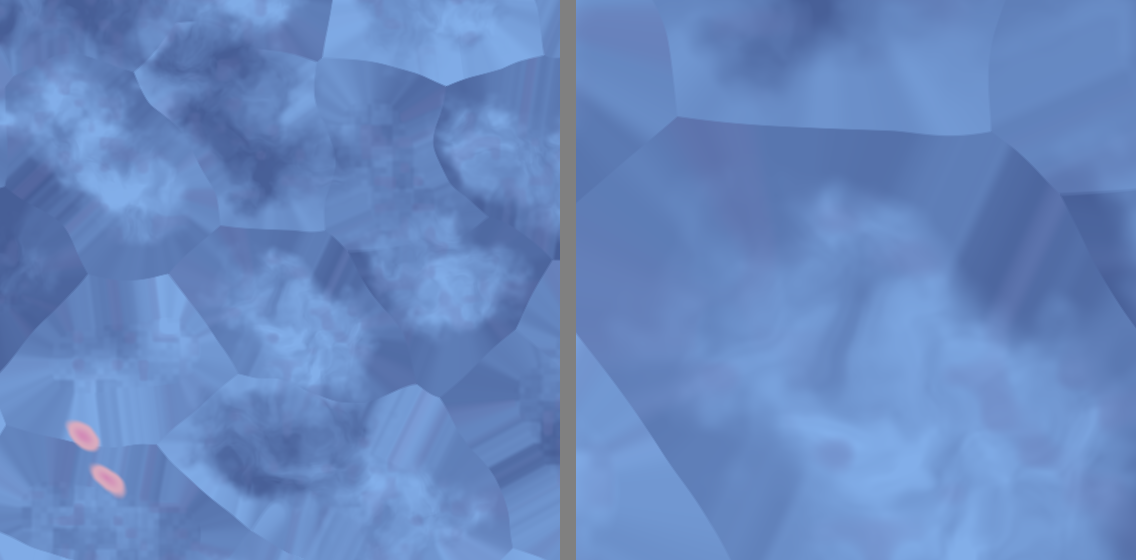
Left, the full canvas; right, a detail of the centre.
Give the GLSL for this background, as a WebGL 1 fragment shader.

```glsl
precision highp float;
// Blue faceted backdrop: fans of rays meeting at sharp seams, with soft mottled clouds and two pink patches.

uniform vec2 u_resolution;

const vec3 DEEP = vec3(0.27, 0.36, 0.58);
const vec3 LIGHT = vec3(0.50, 0.67, 0.90);
const vec3 MAUVE = vec3(0.42, 0.46, 0.69);
const vec3 PINK = vec3(0.87, 0.67, 0.74);
const vec3 PINK_CORE = vec3(0.84, 0.54, 0.71);
const float GRID = 3.3;           // cloud sites across the canvas
const float SPINE_ANGLE = -0.6;   // main direction of the clouds
const float SPINE_SPREAD = 1.5;
const float RAY_START = 0.2;      // distance from a spine where rays begin
const float SEAM_WAVE = 0.14;
const float CLOUD_RADIUS = 0.36;
const float CLOUD_SHARE = 0.72;
const vec2 PATCH_POS = vec2(0.147, 0.222);
const vec2 PATCH_STEP = vec2(0.043, -0.075);
const float PATCH_SIZE = 0.029;

float hash(vec2 p) {
  vec3 q = fract(vec3(p.xyx) * 0.1031);
  q += dot(q, q.yzx + 33.33);
  return fract((q.x + q.y) * q.z);
}

// Value noise; a smaller softness gives flatter facets with crisper borders.
float noise(vec2 p, float softness) {
  vec2 i = floor(p);
  vec2 f = smoothstep(0.5 - softness, 0.5 + softness, p - i);
  float low = mix(hash(i), hash(i + vec2(1.0, 0.0)), f.x);
  float high = mix(hash(i + vec2(0.0, 1.0)), hash(i + 1.0), f.x);
  return mix(low, high, f.y);
}

float fbm(vec2 p) {
  float sum = 0.0;
  float weight = 0.53;
  for (int i = 0; i < 4; i++) {
    sum += weight * noise(p, 0.5);
    p = mat2(1.6, 1.2, -1.2, 1.6) * p + 7.3;
    weight *= 0.5;
  }
  return sum;
}

// Evenly spread value per site.
float spread(vec2 id, vec2 steps) {
  return fract(dot(id, steps) + 0.35);
}

// Closest point to p on the slanted spine of a site.
vec2 nearestOnSpine(vec2 id, vec2 p) {
  vec2 jitter = vec2(hash(id + 11.0), hash(id + 47.0)) - 0.5;
  vec2 centre = id + 0.5 + 0.6 * jitter;
  float angle = SPINE_ANGLE + SPINE_SPREAD * (hash(id + 83.0) - 0.5);
  vec2 dir = vec2(cos(angle), sin(angle));
  float halfLength = mix(0.12, 0.4, hash(id + 29.0));
  return centre + dir * clamp(dot(p - centre, dir), -halfLength, halfLength);
}

// Foot of the ray that runs through p.
vec2 rayFoot(vec2 spine, vec2 p) {
  vec2 off = p - spine;
  return spine + off * min(1.0, RAY_START / max(length(off), 0.001));
}

vec3 rayColour(vec2 id, vec2 foot) {
  vec2 s = foot + id * 17.0 + 60.0;
  float tone = 0.26 + 0.62 * spread(id, vec2(0.618, 0.414));
  tone += 0.70 * (noise(s * 3.0, 0.5) - 0.5);
  tone += 0.28 * (noise(s * 8.0, 0.12) - 0.5);
  tone += 0.13 * (noise(s * 27.0, 0.4) - 0.5);
  vec3 colour = mix(DEEP, LIGHT, clamp(tone, 0.04, 1.0));
  return mix(colour, MAUVE, 0.35 * smoothstep(0.6, 0.95, noise(s * 13.0, 0.4)));
}

void main() {
  float size = min(u_resolution.x, u_resolution.y);
  vec2 uv = gl_FragCoord.xy / size;
  vec2 p = uv * GRID;
  vec2 home = floor(p);
  vec2 swirl = vec2(fbm(p * 3.0 + 20.0), fbm(p * 3.0 + 70.0));
  float ragged = fbm(p * 3.5 + 40.0) - 0.5;

  // Two nearest sites, and the cloud cover gathered from all neighbours
  float d1 = 9.0, d2 = 9.0;
  vec2 id1 = home, id2 = home, foot1 = p, foot2 = p;
  float cover = 0.0, cloudTone = 0.0;
  for (int j = -1; j <= 1; j++) {
    for (int i = -1; i <= 1; i++) {
      vec2 id = home + vec2(float(i), float(j));
      vec2 spine = nearestOnSpine(id, p);
      vec2 foot = rayFoot(spine, p);
      float reach = length(p - spine);
      float d = reach + SEAM_WAVE * noise(foot * 5.0 + 30.0, 0.5);
      if (d < d1) {
        d2 = d1; id2 = id1; foot2 = foot1;
        d1 = d; id1 = id; foot1 = foot;
      } else if (d < d2) {
        d2 = d; id2 = id; foot2 = foot;
      }
      float present = step(hash(id + 5.0), CLOUD_SHARE);
      float w = present * (1.0 - smoothstep(0.4, 1.05, reach / CLOUD_RADIUS + 1.5 * ragged));
      cover += w;
      cloudTone += w * mix(0.2, 0.84, step(0.36, spread(id, vec2(0.755, 0.57))));
    }
  }

  // Ray fans with smoothed seams
  float seam = 0.5 - 0.5 * smoothstep(0.0, 2.0 * GRID / size, d2 - d1);
  vec3 colour = mix(rayColour(id1, foot1), rayColour(id2, foot2), seam);

  // Mottled clouds
  float detail = fbm(p * 5.0 + 2.2 * swirl) - 0.5;
  float tone = cloudTone / max(cover, 0.001) + 1.15 * detail;
  vec3 cloud = mix(DEEP, LIGHT, clamp(tone, 0.0, 1.08));
  cloud = mix(cloud, MAUVE, 0.3 * smoothstep(0.55, 0.9, noise(p * 13.0, 0.5)));
  colour = mix(colour, cloud, 0.93 * min(cover, 1.0));

  // Pink patches
  for (int i = 0; i < 2; i++) {
    vec2 off = uv - PATCH_POS - float(i) * PATCH_STEP;
    off = mat2(0.85, 0.35, 0.35, 0.95) * off;
    float d = length(off) / PATCH_SIZE + 0.9 * ragged;
    vec3 patchColour = mix(PINK_CORE, PINK, smoothstep(0.0, 0.6, d));
    colour = mix(colour, patchColour, 0.95 * (1.0 - smoothstep(0.6, 1.0, d)));
  }

  gl_FragColor = vec4(colour, 1.0);
}
```
